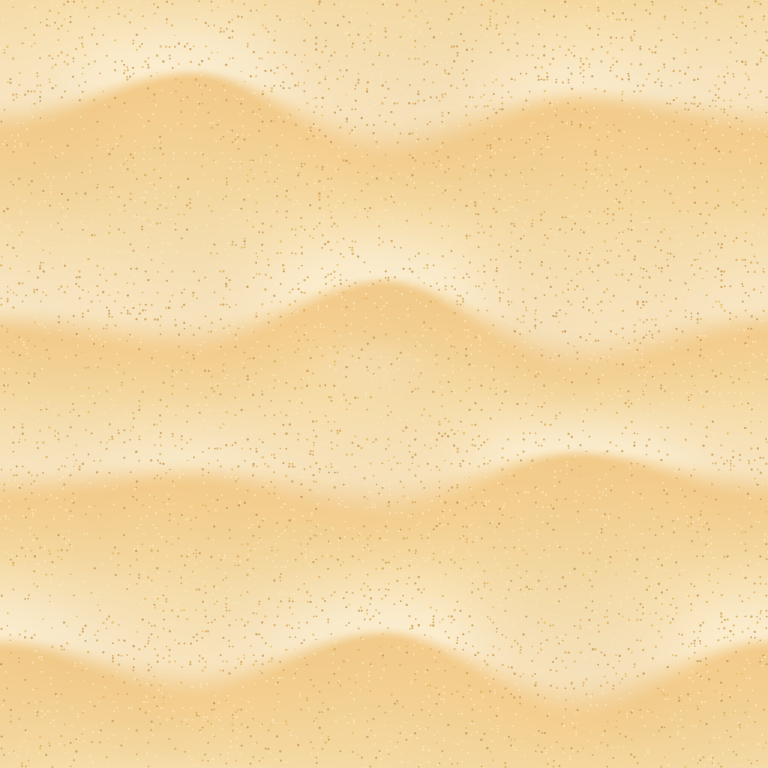
This texture is drawn by a Shadertoy shader. Its source:

```glsl
const float TAU = 6.2831853;

// Dune crest lines, top to bottom: heights at x = 0, 1/4, 1/2, 3/4
const int DUNES = 4;
const vec4 CRESTS[DUNES] = vec4[DUNES](
    vec4(0.846, 0.905, 0.815, 0.874),
    vec4(0.583, 0.560, 0.634, 0.538),
    vec4(0.368, 0.385, 0.349, 0.410),
    vec4(0.164, 0.112, 0.176, 0.089));

const float PEAK_BLUR = 0.009;
const float HOLLOW_BLUR = 0.034;

const vec3 SHADE = vec3(0.950, 0.797, 0.545);
const vec3 MIDDLE = vec3(0.958, 0.855, 0.645);
const vec3 HOLLOW = vec3(0.962, 0.882, 0.730);
const vec3 GLOW = vec3(0.980, 0.922, 0.800);

// Pale patch in the central dune: centre and radii
const vec4 PATCH = vec4(0.485, 0.520, 0.110, 0.050);
const float PATCH_STRENGTH = 0.42;

const float GRAIN_CELLS = 256.0;
const float GRAIN_RADIUS = 0.34;
const float DARK_DENSITY_LOW = 0.035;
const float DARK_DENSITY_HIGH = 0.105;
const float LIGHT_DENSITY = 0.050;
const vec3 GRAIN_BROWN = vec3(0.77, 0.58, 0.33);
const vec3 GRAIN_GOLD = vec3(0.92, 0.75, 0.40);
const vec3 GRAIN_LIGHT = vec3(0.99, 0.91, 0.72);

const float DRIFT_SCALE = 6.0;
const float DRIFT_TONE = 0.012;

float hash(vec2 p, float seed) {
    uvec3 q = uvec3(ivec3(p.x, p.y, seed)) * uvec3(1597u, 3812u, 2741u);
    uint n = (q.x ^ (q.y * 2097u) ^ (q.z * 7919u)) * 747796u + 28913u;
    n = (n ^ (n >> 15)) * 277803u;
    n = (n ^ (n >> 13)) * 668265u;
    return float((n ^ (n >> 16)) & 65535u) / 65536.0;
}

float cornerSlope(vec2 corner, vec2 offset, float period) {
    float angle = TAU * hash(mod(corner, period), 9.0);
    return dot(vec2(cos(angle), sin(angle)), offset);
}

// Gradient noise that wraps after the given period
float gradientNoise(vec2 p, float period) {
    vec2 i = floor(p), f = p - i;
    vec2 w = f * f * f * (f * (f * 6.0 - 15.0) + 10.0);
    vec2 e = vec2(1.0, 0.0);
    float low = mix(cornerSlope(i, f, period), cornerSlope(i + e, f - e, period), w.x);
    float high = mix(cornerSlope(i + e.yx, f - e.yx, period),
                     cornerSlope(i + 1.0, f - 1.0, period), w.x);
    return mix(low, high, w.y);
}

// Wavy crest line through four evenly spaced, repeating heights
float crestHeight(vec4 heights, float x) {
    float s = fract(x) * 4.0;
    int i = int(s) & 3;
    return mix(heights[i], heights[(i + 1) & 3], smoothstep(0.0, 1.0, fract(s)));
}

// 0 in the deepest hollow of a crest line, 1 on its highest peak
float peakAmount(vec4 heights, float h) {
    float low = min(min(heights.x, heights.y), min(heights.z, heights.w));
    float high = max(max(heights.x, heights.y), max(heights.z, heights.w));
    return clamp((h - low) / (high - low), 0.0, 1.0);
}

// Slope colour in rgb, lightness from crest to foot in a
vec4 slope(vec2 p, vec4 upper, vec4 lower) {
    float top = crestHeight(upper, p.x);
    float foot = crestHeight(lower, p.x);
    float t = clamp((top - p.y) / (top - foot), 0.0, 1.0);
    vec3 pale = mix(HOLLOW, GLOW, smoothstep(0.15, 0.85, peakAmount(lower, foot)));
    vec3 color = mix(SHADE, MIDDLE, smoothstep(0.0, 0.62, t));
    return vec4(mix(color, pale, smoothstep(0.40, 0.95, t)), t);
}

// Coverage of one jittered round grain per cell
float grain(vec2 p, float density, float seed) {
    vec2 cell = floor(p);
    vec2 jitter = vec2(hash(cell, seed), hash(cell, seed + 1.0)) - 0.5;
    float radius = GRAIN_RADIUS * mix(0.75, 1.2, hash(cell, seed + 2.0));
    float pixel = GRAIN_CELLS / iResolution.y;
    float d = length(p - cell - 0.5 - 0.3 * jitter);
    float disc = clamp((radius - d) / pixel + 0.5, 0.0, 1.0);
    return disc * step(hash(cell, seed + 3.0), density);
}

void mainImage(out vec4 fragColor, in vec2 fragCoord) {
    vec2 p = fragCoord / iResolution.xy;

    // Dunes, each laid over the one above
    vec4 sand = slope(p, CRESTS[DUNES - 1] + 1.0, CRESTS[0]);
    for (int i = 0; i < DUNES; i++) {
        vec4 lower = i < DUNES - 1 ? CRESTS[i + 1] : CRESTS[0] - 1.0;
        float h = crestHeight(CRESTS[i], p.x);
        float blur = mix(HOLLOW_BLUR, PEAK_BLUR, peakAmount(CRESTS[i], h));
        float cover = 1.0 - smoothstep(-blur, blur, p.y - h);
        sand = mix(sand, slope(p, CRESTS[i], lower), cover);
    }

    // Pale patch and slow tonal drift
    float patchFade = 1.0 - smoothstep(0.1, 1.0, length((p - PATCH.xy) / PATCH.zw));
    sand = mix(sand, vec4(HOLLOW, 0.9), PATCH_STRENGTH * patchFade);
    float drift = gradientNoise(p * DRIFT_SCALE, DRIFT_SCALE);
    vec3 color = sand.rgb + DRIFT_TONE * drift;

    // Grains: dark ones gather on pale sand, light ones on shaded sand
    vec2 g = p * GRAIN_CELLS;
    float density = mix(DARK_DENSITY_LOW, DARK_DENSITY_HIGH, sand.a * sand.a);
    float dark = grain(g, density * (1.0 + 0.6 * drift), 20.0);
    vec3 darkColor = mix(GRAIN_BROWN, GRAIN_GOLD, hash(floor(g), 30.0));
    color = mix(color, GRAIN_LIGHT, 0.7 * grain(g + 0.5, LIGHT_DENSITY, 40.0));
    color = mix(color, darkColor, 0.8 * dark);
    fragColor = vec4(color, 1.0);
}
```
